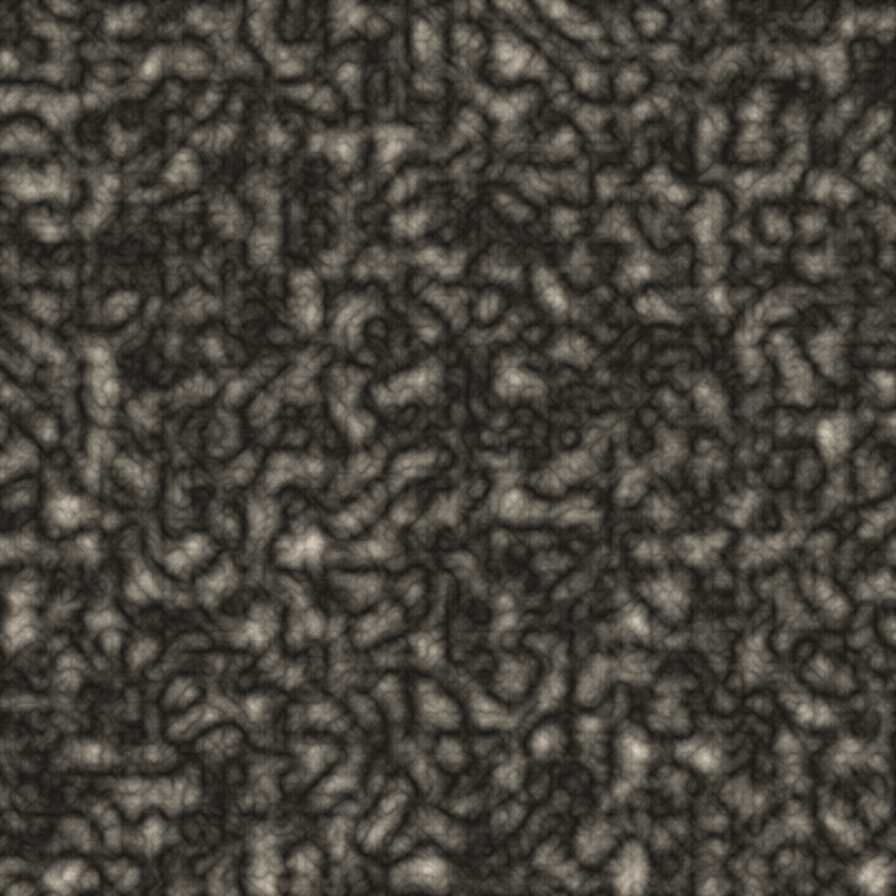
A Shadertoy shader for this texture:

```glsl
// Dark pebbled stone: soft pale grains parted by thin dark creases.
// Octaves of gradient noise are folded at zero and summed, so that every
// zero crossing becomes a crease; the sum is then mapped to a warm grey ramp.

#define GRAIN_FREQ  22.0    // noise cells across the canvas height
#define OCTAVES     4
#define OCTAVE_GAIN 0.5     // strength of each finer octave
#define CONTRAST    1.4     // exponent of the tone curve
#define SEED        37u
#define CREASE_COLOR vec3(0.100, 0.094, 0.079)
#define GRAIN_TINT   vec3(0.837, 0.794, 0.730)

// Integer hash of a lattice point, giving two values in 0..1
vec2 hash2(ivec2 cell, uint layer)
{
    uvec2 v = uvec2(cell) * 1664525u + uvec2(layer * 747u + SEED, layer * 919u + 11u);
    v.x += v.y * 1664525u;
    v.y += v.x * 1664525u;
    v ^= v >> 16u;
    v.x += v.y * 1664525u;
    v.y += v.x * 1664525u;
    v ^= v >> 16u;
    return vec2(v & 65535u) / 65535.0;
}

// Slope of a random unit gradient at one cell corner
float cornerSlope(ivec2 cell, ivec2 corner, vec2 local, uint layer)
{
    vec2 gradient = normalize(hash2(cell + corner, layer) - 0.5 + 1e-4);
    return dot(gradient, local - vec2(corner));
}

float gradientNoise(vec2 p, uint layer)
{
    ivec2 cell = ivec2(floor(p));
    vec2 local = fract(p);
    vec2 fade = local * local * (3.0 - 2.0 * local);
    float bottom = mix(cornerSlope(cell, ivec2(0, 0), local, layer),
                       cornerSlope(cell, ivec2(1, 0), local, layer), fade.x);
    float top = mix(cornerSlope(cell, ivec2(0, 1), local, layer),
                    cornerSlope(cell, ivec2(1, 1), local, layer), fade.x);
    return mix(bottom, top, fade.y);
}

// Sum of folded octaves: low in the creases, high on the grains
float turbulence(vec2 p)
{
    float sum = 0.0;
    float weight = 1.0;
    for (int i = 0; i < OCTAVES; i++)
    {
        sum += weight * abs(gradientNoise(p, uint(i)));
        p *= 2.0;
        weight *= OCTAVE_GAIN;
    }
    return sum;
}

void mainImage(out vec4 fragColor, in vec2 fragCoord)
{
    // Four samples per pixel smooth the creases
    float tone = 0.0;
    for (int i = 0; i < 4; i++)
    {
        vec2 offset = vec2(i & 1, i >> 1) * 0.5 - 0.25;
        vec2 uv = (fragCoord + offset) / iResolution.y;
        tone += 0.25 * pow(turbulence(uv * GRAIN_FREQ), CONTRAST);
    }
    fragColor = vec4(CREASE_COLOR + GRAIN_TINT * tone, 1.0);
}
```
